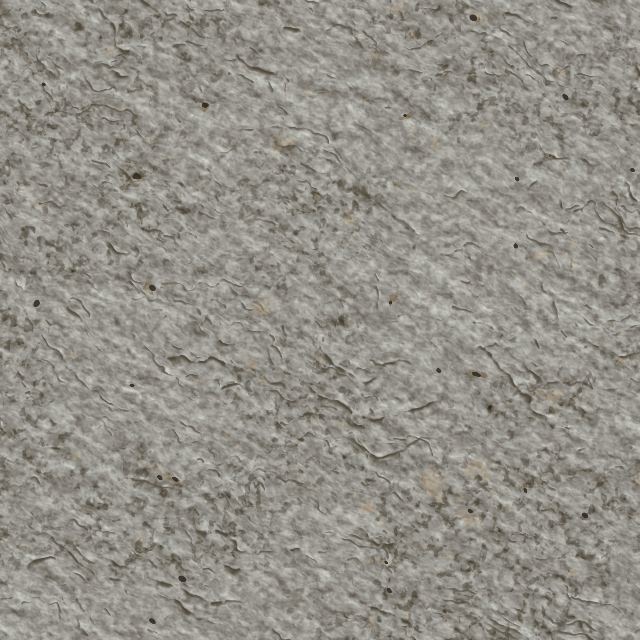
Give the GLSL for this texture, as a three.js fragment shader.

```glsl
// Weathered grey stone face with slanting ledges, fine grain, pale chips and small holes.
varying vec2 vUv;

const vec3 SHADOW = vec3(0.36, 0.335, 0.28);
const vec3 STONE = vec3(0.58, 0.57, 0.545);
const vec3 PALE = vec3(0.69, 0.69, 0.66);
const vec3 CHIP_GREY = vec3(0.68, 0.68, 0.65);
const vec3 CHIP_WARM = vec3(0.69, 0.63, 0.54);
const vec3 OCHRE = vec3(0.47, 0.38, 0.22);
const vec3 HOLE = vec3(0.17, 0.15, 0.12);
const vec2 LIGHT = vec2(0.35, 0.94);   // direction the light comes from
const vec2 GRAIN_DIR = vec2(0.87, -0.5); // direction the bedding runs
const float STRETCH = 0.55;            // scale along the bedding
const float BASE_TONE = 0.598;

float hash(vec2 p) {
  vec3 a = fract(vec3(p.xyx) * 0.1031);
  a += dot(a, a.yzx + 33.33);
  return fract((a.x + a.y) * a.z);
}

float noise(vec2 p) {
  vec2 i = floor(p), f = fract(p);
  f = f * f * f * (f * (f * 6.0 - 15.0) + 10.0);
  return mix(mix(hash(i), hash(i + vec2(1, 0)), f.x),
             mix(hash(i + vec2(0, 1)), hash(i + vec2(1, 1)), f.x), f.y);
}

float fbm(vec2 p, int octaves) {
  float sum = 0.0, total = 0.0, amp = 0.5;
  for (int i = 0; i < 6; i++) {
    if (i >= octaves) break;
    sum += amp * noise(p);
    total += amp;
    amp *= 0.5;
    p = mat2(0.8, 0.6, -0.6, 0.8) * p * 2.03 + 17.3;
  }
  return sum / total;
}

// Height of the stone, stretched along the bedding
float bedding(vec2 p, float freq) {
  vec2 across = vec2(-GRAIN_DIR.y, GRAIN_DIR.x);
  vec2 q = vec2(dot(p, GRAIN_DIR) * STRETCH, dot(p, across));
  return fbm(q * freq + freq * 3.7 + 40.0, 4);
}

// Brightness from the slope towards the light
float relief(vec2 p, float freq, float reach) {
  return bedding(p - LIGHT * reach, freq) - bedding(p + LIGHT * reach, freq);
}

// Broken steps along height contours: x = shadow, y = lit lip
vec2 ledge(vec2 p, float freq, float steps, float width) {
  const float e = 0.0015;
  float h = bedding(p, freq);
  vec2 slope = vec2(bedding(p + vec2(e, 0), freq), bedding(p + vec2(0, e), freq)) - h;
  slope /= e;
  float steep = length(slope) + 0.05;
  float d = (fract(h * steps) - 0.5) / (steps * steep);
  float facing = smoothstep(-0.1, 0.7, dot(slope / steep, LIGHT));
  float present = smoothstep(0.42, 0.58, fbm(p * freq * 1.2 + 91.0, 3)) * facing;
  present *= smoothstep(0.15, 0.6, fbm(p * 70.0 + freq, 2));
  float w = width * mix(0.35, 1.0, present);
  float shadow = smoothstep(-w, 0.0, d) * (1.0 - smoothstep(0.0, 0.3 * w, d));
  float lip = smoothstep(0.1 * w, 0.5 * w, d) * (1.0 - smoothstep(0.5 * w, 1.6 * w, d));
  return vec2(shadow, lip) * present;
}

// Scattered ragged spots: x = coverage, y = random value of the spot
vec2 spots(vec2 p, float freq, float share, float radius, float ragged) {
  vec2 q = p * freq + 60.0;
  vec2 wobble = vec2(fbm(q * 3.5, 2), fbm(q * 3.5 + 31.0, 2)) - 0.5;
  vec2 cell = floor(q), result = vec2(0.0);
  for (int y = -1; y <= 1; y++) {
    for (int x = -1; x <= 1; x++) {
      vec2 id = cell + vec2(x, y);
      float pick = hash(id + freq);
      float kind = hash(id + 7.7);
      vec2 d = q - id - vec2(hash(id + 3.1), hash(id + 9.4)) + wobble * ragged;
      d = vec2(dot(d, GRAIN_DIR) * 0.75, dot(d, vec2(-GRAIN_DIR.y, GRAIN_DIR.x)));
      float r = radius * mix(0.4, 1.0, hash(id + 5.2));
      float cover = step(pick, share) * (1.0 - smoothstep(r * 0.85, r * 1.1, length(d)));
      if (cover > result.x) result = vec2(cover, kind);
    }
  }
  return result;
}

vec3 stoneColour(float tone) {
  vec3 dark = mix(SHADOW, STONE, (tone - 0.36) / 0.22);
  vec3 light = mix(STONE, PALE, (tone - 0.58) / 0.11);
  return tone < 0.58 ? dark : light;
}

void main() {
  vec2 p = vUv + 0.02 * (vec2(fbm(vUv * 9.0, 3), fbm(vUv * 9.0 + 50.0, 3)) - 0.5);
  vec2 jagged = p + 0.007 * (vec2(fbm(p * 65.0, 2), fbm(p * 65.0 + 23.0, 2)) - 0.5);

  // Mottling, grain and relief
  float patches = fbm(p * 6.0 + 12.0, 4);
  float tone = BASE_TONE + 0.06 * (patches - 0.5);
  tone += 0.24 * (fbm(vUv * 115.0, 3) - 0.5);
  tone += 0.22 * relief(jagged, 13.0, 0.004) + 0.95 * relief(jagged, 38.0, 0.0013);

  // Dark crust and pits, denser in patches
  float rough = smoothstep(0.65, 0.35, patches);
  float crust = smoothstep(0.56, 0.74, fbm(jagged * 95.0 + 8.0, 3));
  tone -= 0.15 * crust * mix(0.25, 1.0, rough);

  // Large and small ledges
  vec2 large = ledge(jagged, 5.5, 6.0, 0.0075);
  vec2 small = ledge(jagged, 14.0, 6.0, 0.0048);
  tone += 0.05 * large.y + 0.05 * small.y;
  tone = mix(tone, 0.29, 0.9 * large.x);
  tone = mix(tone, 0.34, 0.8 * small.x);
  vec3 colour = stoneColour(tone);

  // Chips, stains and holes keep part of the surface shading
  float shade = 0.6 * (tone - BASE_TONE);
  vec2 chip = spots(p, 25.0, 0.12, 0.32, 0.8);
  vec2 fleck = spots(p, 60.0, 0.07, 0.32, 0.7);
  vec2 stain = spots(p, 11.0, 0.08, 0.12, 0.4);
  vec2 hole = spots(p, 11.0, 0.13, 0.06, 0.1);
  colour = mix(colour, mix(CHIP_GREY, CHIP_WARM, step(0.8, chip.y)) + shade, 0.6 * chip.x);
  colour = mix(colour, mix(CHIP_GREY, CHIP_WARM, fleck.y) + shade, 0.7 * fleck.x);
  colour = mix(colour, OCHRE + shade, 0.55 * stain.x * smoothstep(0.35, 0.6, noise(p * 90.0)));
  colour = mix(colour, HOLE, 0.85 * hole.x);

  gl_FragColor = vec4(colour, 1.0);
}
```
